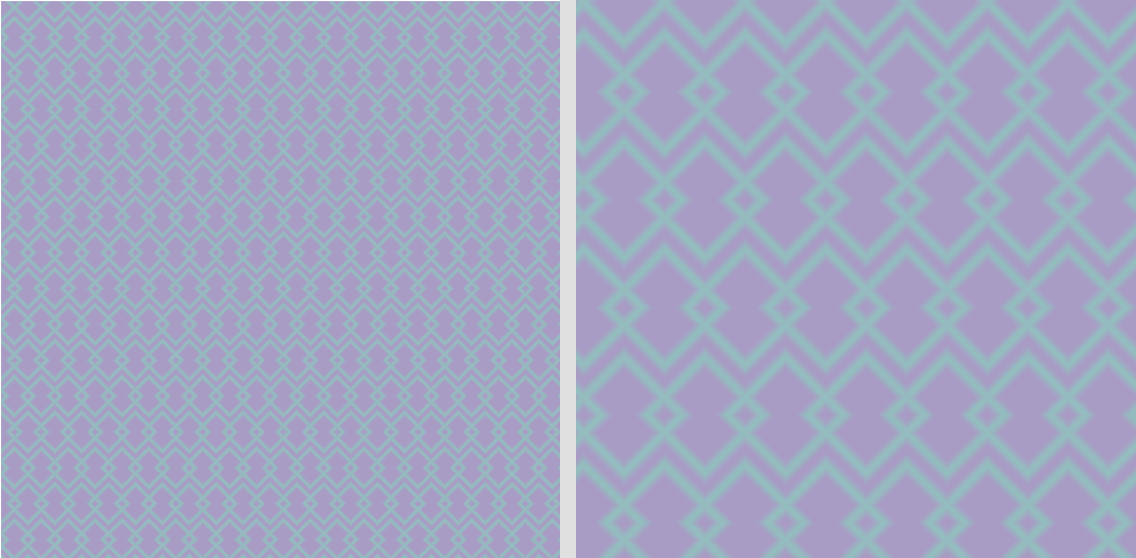
Left: the whole. Right: its middle third, enlarged.
Reproduce this pattern procedurally as a WebGL 1 fragment shader.

```glsl
precision highp float;
// Staggered rows of overlapping teal diamond outlines on a lilac ground with a thin pale margin.

uniform vec2 u_resolution;

// Distance from p to the centre line of a square diamond with the given half diagonal.
float diamondOutline(vec2 p, float halfDiagonal) {
    return abs(abs(p.x) + abs(p.y) - halfDiagonal) * 0.70711;
}

void main() {
    // One unit is the spacing between neighbouring diamonds in a row.
    float unitsPerPixel = 20.82 / u_resolution.x;
    vec2 p = gl_FragCoord.xy * unitsPerPixel - vec2(0.537, 0.685);

    // Nearest outline among this row and the rows above and below.
    float rowPitch = 1.3335;
    float nearestRow = floor(p.y / rowPitch + 0.5);
    float dist = 10.0;
    for (int j = -1; j <= 1; j++) {
        float row = nearestRow + float(j);
        float shift = 0.5 * mod(row, 2.0);
        vec2 local = vec2(fract(p.x - shift + 0.5) - 0.5, p.y - row * rowPitch);
        for (int i = -1; i <= 1; i++) {
            dist = min(dist, diamondOutline(local - vec2(float(i), 0.0), 0.72));
        }
    }

    // Soft-edged stroke over the ground colour.
    float softness = max(0.062, unitsPerPixel);
    float stroke = 1.0 - smoothstep(-softness, softness, dist - 0.062);
    vec3 lilac = vec3(0.66, 0.61, 0.77);
    vec3 teal = vec3(0.58, 0.74, 0.75);
    vec3 color = mix(lilac, teal, stroke);

    // Pale margin along the left and top edges.
    vec2 inset = vec2(gl_FragCoord.x, u_resolution.y - gl_FragCoord.y) * unitsPerPixel;
    float edge = min(inset.x, inset.y) - 0.04;
    float margin = clamp(0.5 - edge / unitsPerPixel, 0.0, 1.0);
    gl_FragColor = vec4(mix(color, vec3(1.0), margin), 1.0);
}
```
